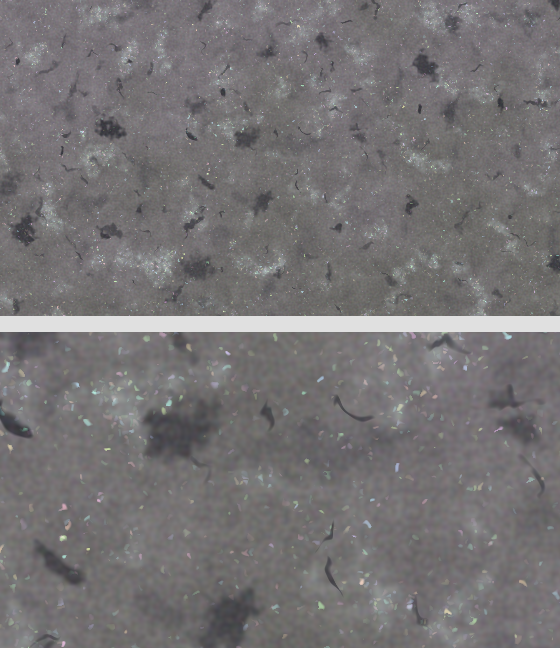
Top, the full canvas; bottom, a detail of the centre.
This texture is drawn by a Shadertoy shader. Its source:

```glsl
const vec3 COOL_STONE = vec3(0.480, 0.458, 0.480);
const vec3 WARM_STONE = vec3(0.428, 0.422, 0.412);
const vec3 PALE_MINERAL = vec3(0.64, 0.67, 0.67);
const vec3 DARK_MINERAL = vec3(0.20, 0.20, 0.225);
const vec3 SHADOW = vec3(0.325, 0.32, 0.34);

// Three random values in 0..1 for a lattice cell
vec3 hash3(vec2 cell, float seed) {
    uvec3 v = uvec3(ivec3(vec3(cell, seed))) * 1664525u + 1013904223u;
    v.x += v.y * v.z;
    v.y += v.z * v.x;
    v.z += v.x * v.y;
    v ^= v >> 16u;
    v.x += v.y * v.z;
    v.y += v.z * v.x;
    v.z += v.x * v.y;
    return vec3(v >> 8u) / 16777216.0;
}

vec2 direction(float turn) {
    float angle = 6.2832 * turn;
    return vec2(cos(angle), sin(angle));
}

float cornerSlope(vec2 cell, vec2 corner, vec2 f, float seed) {
    return dot(direction(hash3(cell + corner, seed).x), f - corner);
}

float gradientNoise(vec2 p, float seed) {
    vec2 cell = floor(p), f = p - cell;
    vec2 u = f * f * f * (f * (f * 6.0 - 15.0) + 10.0);
    float low = mix(cornerSlope(cell, vec2(0, 0), f, seed), cornerSlope(cell, vec2(1, 0), f, seed), u.x);
    float high = mix(cornerSlope(cell, vec2(0, 1), f, seed), cornerSlope(cell, vec2(1, 1), f, seed), u.x);
    return mix(low, high, u.y);
}

float fbm(vec2 p, float seed) {
    float sum = 0.0, amplitude = 1.0;
    for (int i = 0; i < 3; i++) {
        sum += amplitude * gradientNoise(p, seed + float(i));
        p = p * 2.1 + 3.7;
        amplitude *= 0.5;
    }
    return sum;
}

vec2 warp(vec2 p, float scale, float amount, float seed) {
    return p + amount * vec2(gradientNoise(p * scale, seed), gradientNoise(p * scale, seed + 1.0));
}

// Ragged dark streaks and grains; slimness narrows them across their axis
float inclusions(vec2 p, float spacing, float chance, vec2 radii, float slimness, float seed) {
    vec2 home = floor(p / spacing);
    vec2 bent = warp(warp(p, 26.0, 0.024, seed + 5.0), 65.0, 0.010, seed + 7.0);
    float ragged = 0.8 * gradientNoise(p * 60.0, seed + 9.0);
    float mask = 0.0;
    for (int y = -1; y <= 1; y++)
    for (int x = -1; x <= 1; x++) {
        vec2 cell = home + vec2(x, y);
        vec3 place = hash3(cell, seed), form = hash3(cell, seed + 1.0);
        if (place.z > chance) continue;
        vec2 axis = direction(form.x), q = bent - (cell + place.xy) * spacing;
        q = vec2(dot(q, axis), slimness * dot(q, vec2(-axis.y, axis.x)));
        float d = length(q) / mix(radii.x, radii.y, pow(form.y, 4.0)) + ragged;
        float softness = mix(0.4, 0.9, form.z);
        float strength = mix(1.0, 0.45, form.z);
        mask = max(mask, strength * (1.0 - smoothstep(1.0 - softness, 1.0 + softness, d)));
    }
    return mask;
}

// Tiny coloured sparkles, one candidate per cell
vec3 glints(vec2 p, float density, float chance, float seed) {
    p = warp(p, 0.7 * density, 1.0 / density, seed + 2.0);
    vec2 cell = floor(p * density);
    vec3 place = hash3(cell, seed), look = hash3(cell, seed + 1.0);
    vec2 q = fract(p * density) - mix(vec2(0.35), vec2(0.65), place.xy);
    float dotMask = 1.0 - smoothstep(0.15, mix(0.5, 0.75, look.z), length(q));
    vec3 tint = vec3(0.78, 0.86, 0.78) + 0.28 * cos(6.2832 * (look.x + vec3(0.0, 0.33, 0.67)));
    return tint * dotMask * step(place.z, chance) * mix(0.25, 1.0, look.y * look.y);
}

void mainImage(out vec4 fragColor, in vec2 fragCoord) {
    vec2 p = fragCoord / iResolution.y;

    // Cloudy ground, cooler towards the upper left
    float trend = 0.7 * (p.y - 0.5) - 0.2 * (p.x - 0.9);
    float coolness = smoothstep(-0.5, 0.5, trend + 0.6 * fbm(p * 3.0, 10.0));
    vec3 color = mix(WARM_STONE, COOL_STONE, coolness);
    color += 0.045 * fbm(p * 11.0, 20.0) + 0.035 * gradientNoise(p * 45.0, 25.0);
    float shade = smoothstep(0.15, 0.85, fbm(warp(p, 16.0, 0.03, 35.0) * 10.0, 30.0));
    color = mix(color, SHADOW, 0.75 * shade);

    // Pale crystalline patches
    float patchField = fbm(warp(p, 14.0, 0.03, 40.0) * 9.0, 45.0);
    float pale = smoothstep(0.08, 0.8, patchField);
    float crumbs = 0.8 + 1.1 * gradientNoise(p * 60.0, 50.0);
    color = mix(color, PALE_MINERAL, clamp(0.75 * pale * crumbs, 0.0, 1.0));

    // Dark inclusions
    float grains = inclusions(p, 0.13, 0.5, vec2(0.011, 0.05), 1.5, 60.0);
    float streaks = inclusions(p, 0.11, 0.5, vec2(0.014, 0.045), 5.0, 75.0);
    color = mix(color, DARK_MINERAL, 0.9 * max(grains, 0.75 * streaks));

    // Sparkle in clusters and coloured fine grain
    float cluster = smoothstep(0.1, 0.7, fbm(p * 8.0, 90.0));
    color += 0.20 * glints(p, 190.0, 0.04 + 0.5 * pale, 95.0);
    color += 0.42 * glints(p, 150.0, 0.007 + 0.10 * cluster + 0.08 * pale, 100.0);
    vec3 tintedGrain = vec3(gradientNoise(p * 125.0, 110.0), gradientNoise(p * 125.0, 111.0), gradientNoise(p * 125.0, 112.0));
    color += 0.03 * tintedGrain + 0.045 * gradientNoise(p * 135.0, 115.0);

    fragColor = vec4(clamp(color, 0.0, 1.0), 1.0);
}
```
